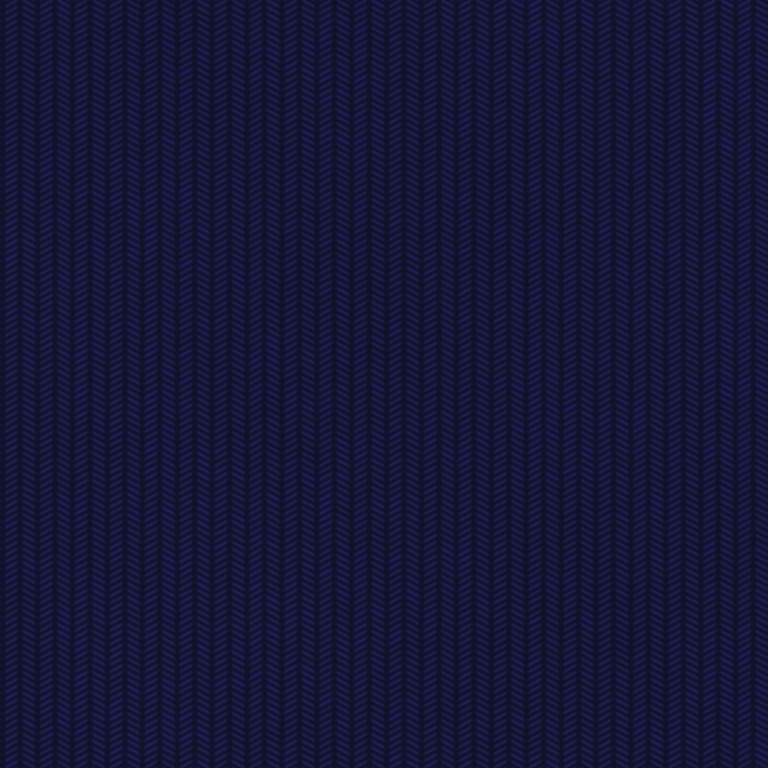
This texture is drawn by a Shadertoy shader. Its source:

```glsl
const float COLUMNS = 44.0;       // ribs across, slanting alternately
const float ROWS = 112.0;         // stitches down each rib
const float COLUMN_SHIFT = 0.15;  // offset of the first groove, in ribs
const float RISE = 1.35;          // climb of a stitch across its rib, in rows
const float STITCH_WIDTH = 0.46;  // thickness of a stitch, in rows
const float GROOVE_WIDTH = 0.16;  // half width of the groove, in ribs
const float SOFTNESS = 0.10;      // least edge blur
const float WEAR = 0.06;          // tone change between stitches
const float DRIFT = 0.03;         // slow tone change over the cloth

const vec3 GROUND = vec3(0.070, 0.070, 0.205);
const vec3 GROOVE = vec3(0.060, 0.067, 0.160);
const vec3 STITCH = vec3(0.120, 0.120, 0.270);
const vec3 STITCH_VIVID = vec3(0.120, 0.110, 0.310);

float hash(vec2 p) {
    p = fract(p * vec2(0.1031, 0.1137));
    p += dot(p, p.yx + 33.33);
    return fract((p.x + p.y) * p.x * 37.7);
}

// Layered sines, roughly -1 to 1
float slowWaves(vec2 p) {
    return 0.5 * sin(5.0 * p.x + 3.0 * p.y)
         + 0.3 * sin(11.0 * p.y - 7.0 * p.x + 1.3)
         + 0.2 * sin(23.0 * p.x + 17.0 * p.y + 2.1);
}

void mainImage(out vec4 fragColor, in vec2 fragCoord) {
    vec2 uv = fragCoord / iResolution.xy;
    vec2 pixel = 1.0 / iResolution.xy;

    // Rib cell: slant flips from one rib to the next
    float across = uv.x * COLUMNS - COLUMN_SHIFT;
    float rib = floor(across);
    float local = fract(across);
    float slant = mod(rib, 2.0) < 0.5 ? 1.0 : -1.0;

    // Slanted stitch, as distance from its centre line
    float along = uv.y * ROWS - slant * RISE * (local - 0.5);
    float row = floor(along);
    float stitchDistance = abs(fract(along) - 0.5) - 0.5 * STITCH_WIDTH;
    float stitchBlur = max(SOFTNESS, 0.6 * ROWS * pixel.y);
    float stitch = 1.0 - smoothstep(-stitchBlur, stitchBlur, stitchDistance);

    // Shaded groove between ribs
    float edge = min(local, 1.0 - local);
    float grooveBlur = max(SOFTNESS, 0.6 * COLUMNS * pixel.x);
    float body = smoothstep(GROOVE_WIDTH - grooveBlur, GROOVE_WIDTH + grooveBlur, edge);

    // Yarn colour and wear
    float variation = hash(vec2(rib, row) + 7.0);
    vec3 yarn = mix(STITCH, STITCH_VIVID, smoothstep(0.6, 1.0, variation));
    vec3 base = mix(GROOVE, GROUND, body);
    vec3 color = mix(base, yarn, stitch * mix(0.15, 1.0, body));
    color *= 1.0 + WEAR * (variation - 0.5) + DRIFT * slowWaves(uv);

    fragColor = vec4(color, 1.0);
}
```
